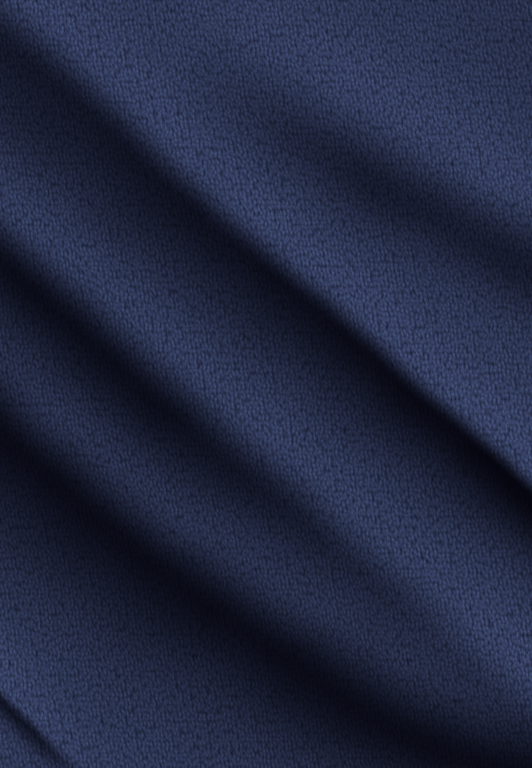
Write a Shadertoy shader that draws this texture.

```glsl
// Navy jersey knit draped in soft diagonal folds, with fine stitch grain.
#define SHADOW_COLOR vec3(0.036, 0.042, 0.088)
#define LIGHT_COLOR  vec3(0.203, 0.243, 0.375)
#define BASE_LIGHT   0.83
#define RIDGE_GLOW   0.13
#define CONTRAST     1.30
#define WALES        190.0
#define COURSES      150.0
#define WALE_TILT    0.14
#define STITCH_DEPTH 0.66
#define FIBRE_DEPTH  0.40
#define RIB_DEPTH    0.13
#define MOTTLE       0.025

vec2 hash2(vec2 p) {
    vec3 q = fract(p.xyx * vec3(0.1031, 0.1030, 0.0973));
    q += dot(q, q.yzx + 33.33);
    return fract((q.xx + q.yz) * q.zy);
}

// Distance to the nearest jittered stitch centre.
float cellular(vec2 p) {
    vec2 cell = floor(p), f = fract(p);
    float nearest = 4.0;
    for (int j = -1; j <= 1; j++) {
        for (int i = -1; i <= 1; i++) {
            vec2 offset = vec2(i, j);
            vec2 r = offset + 0.08 + 0.84 * hash2(cell + offset) - f;
            nearest = min(nearest, dot(r, r));
        }
    }
    return sqrt(nearest);
}

// Slow irregularity from layered sines.
float waves(vec2 p) {
    float sum = 0.0, amp = 0.5;
    for (int i = 0; i < 4; i++) {
        sum += amp * sin(p.x + 1.7 * sin(p.y + float(i)));
        p = mat2(1.5, 1.1, -1.1, 1.5) * p + 2.3;
        amp *= 0.55;
    }
    return sum;
}

// Adds one fold: a lit ridge above its edge, a fading shadow below.
// d is the distance below the edge, measured down the canvas.
float fold(float light, float d, float edge, float width, float depth) {
    float below = max(d, 0.0) / width;
    float shadow = smoothstep(-edge, edge, d) * exp(-below * below);
    float ridge = (d + edge + 0.02) / 0.055;
    light += RIDGE_GLOW * depth * exp(-ridge * ridge);
    return light * (1.0 - depth * shadow);
}

float drape(vec2 p) {
    float x = p.x, y = p.y + 0.008 * waves(p * 7.0);
    float across = clamp(x / 0.69, 0.0, 1.0);
    float light = BASE_LIGHT - 0.12 * smoothstep(0.35, 0.7, x - y);

    // Long crease from the top left, sharpening to the right
    light = fold(light, y - 0.02 - 0.88 * x, mix(0.045, 0.018, across),
                 mix(0.19, 0.105, across), mix(0.62, 0.92, across));
    // Middle crease, easing out to the right
    light = fold(light, y - 0.31 - 0.87 * x, 0.045, 0.15,
                 0.84 - 0.42 * smoothstep(0.12, 0.6, x));
    // Lower crease, bending flatter
    light = fold(light, y - 0.51 - x + 0.47 * x * x, 0.055,
                 mix(0.20, 0.12, across), 0.84);
    // Soft hollow at the upper right
    light = fold(light, y + 0.08 - 0.57 * x, 0.06, 0.09,
                 0.66 * smoothstep(0.18, 0.5, x));
    // Small pinch in the lower left corner
    light = fold(light, y - 0.905 - x, 0.012, 0.03,
                 0.75 * (1.0 - smoothstep(0.03, 0.14, x)));
    return 0.58 + CONTRAST * (light - 0.63);
}

void mainImage(out vec4 fragColor, in vec2 fragCoord) {
    // Height units, y running down the canvas
    vec2 p = fragCoord / iResolution.y;
    p.y = 1.0 - p.y;
    float light = drape(p) + MOTTLE * waves(p * 23.0);

    // Knit columns lean and drift with the cloth
    vec2 knit = vec2(p.x - WALE_TILT * p.y + 0.006 * waves(p * 5.0), p.y);
    knit *= vec2(WALES, COURSES);
    float stitch = 0.46 - cellular(knit);
    float fibre = 0.46 - cellular(knit * vec2(1.7, 1.25) + 37.0);
    float rib = sin(6.2832 * knit.x + 0.8 * sin(3.1416 * knit.y));
    float grain = STITCH_DEPTH * stitch + FIBRE_DEPTH * fibre + RIB_DEPTH * rib;
    light += grain * (0.12 + 0.88 * max(light, 0.0));

    vec3 color = mix(SHADOW_COLOR, LIGHT_COLOR, clamp(light, -0.1, 1.35));
    fragColor = vec4(color, 1.0);
}
```
